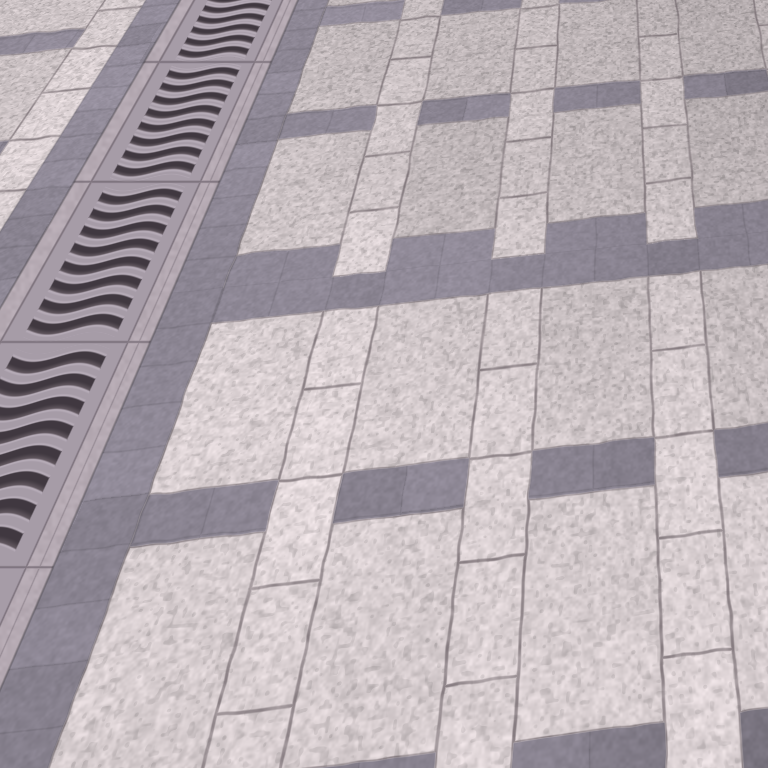
This texture is drawn by a Shadertoy shader. Its source:

```glsl
// Plaza paving in perspective: pale granite slabs, dark sett bands and a slotted drain.

float hash(vec2 p) {
    p = fract(p * vec2(0.1031, 0.1137));
    p += dot(p, p.yx + 33.33);
    return fract((p.x + p.y) * p.x * 7.13 + p.y * 3.7);
}

float noise(vec2 p) {
    vec2 i = floor(p), f = fract(p);
    f = f * f * (3.0 - 2.0 * f);
    return mix(mix(hash(i), hash(i + vec2(1, 0)), f.x),
               mix(hash(i + vec2(0, 1)), hash(i + 1.0), f.x), f.y);
}

float softness() { return max(0.0014, 0.75 / iResolution.y); }

// Coverage of a region from its signed distance, positive inside.
float fill(float d) { return smoothstep(-softness(), softness(), d); }

float line(float d, float halfWidth) { return fill(halfWidth - abs(d)); }

// Signed distance to the strip from edge to 1 within a unit period.
float strip(float t, float edge) {
    return t > edge ? min(t - edge, 1.0 - t) : -min(t, edge - t);
}

// Distance to the nearest whole number.
float nearest(float t) { return abs(fract(t + 0.5) - 0.5); }

vec3 paving(vec2 p, float u, float z, float w) {
    float uSize = 0.151 * (1.0 + p.y), zSize = 1.0 / (z * z);
    float leftSide = step(w, -0.5);

    // Alternating wide and narrow columns
    float narrowD = mix(strip(fract(u), 0.664) * uSize, (w + 0.683) * (1.0 + p.y), leftSide);
    float narrow = fill(narrowD);

    // Rows mirrored about the double band
    float fromCentre = z - 0.7478;
    float m = abs(fromCentre) - 0.0233;
    float row = m / 0.1202;
    float bandD = (m < 0.0 ? -m : strip(fract(row), 0.802) * 0.1202) * zSize;
    float lowerD = min(-fromCentre, z - 0.7245) * zSize;
    float borderD = mix(-(u + 2.0) * uSize, (w + 0.63) * (1.0 + p.y), leftSide);
    float border = fill(borderD);
    float dark = max(max(fill(bandD) * (1.0 - narrow), fill(lowerD)), border);

    // Pale granite
    float tileZ = fromCentre > 0.0 ? fromCentre / 0.0477 : (0.7245 - z) / 0.0484;
    vec2 slabId = vec2(floor(u) + 9.0, floor(row) + 10.0 * step(0.0, fromCentre) + 5.0);
    vec2 tileId = vec2(floor(u) + 40.0, floor(tileZ) + 30.0 * step(0.0, fromCentre) + 7.0);
    float light = 0.775 + 0.13 * min(p.y, 0.55) - 0.13 * (p.x - 0.45) * (1.0 - p.y);
    light += mix(0.05 * (hash(slabId) - 0.6), 0.025 + 0.03 * (hash(tileId) - 0.5), narrow);
    vec2 grainP = vec2(u * 36.0, z * 410.0);
    float grain = 0.6 * noise(grainP) + 0.4 * noise(grainP * 1.9 + 17.0);
    light += 0.17 * (grain - 0.5) - 0.07 * smoothstep(0.62, 0.85, noise(grainP * 1.2 + 51.0));
    light += 0.03 * (noise(p * 9.0) - 0.5);
    vec3 stone = vec3(1.0, 0.955, 0.965) * light;

    // Dark setts with faint joints
    vec2 settId = vec2(floor(u / 0.332) + 60.0, floor(m / 0.0238) + 20.0);
    float settLight = 0.97 + 0.1 * (hash(settId) - 0.5) + 0.13 * (grain - 0.5);
    settLight += 0.05 * (0.5 - p.y) - 0.09 * smoothstep(0.45, 1.0, p.x);
    vec3 sett = vec3(0.575, 0.55, 0.605) * settLight;
    float settJoint = line(nearest(u / 0.332) * 0.332 * uSize, 0.0009) * (1.0 - border);
    settJoint = max(settJoint, line(nearest(m / 0.0238) * 0.0238 * zSize, 0.001));
    sett *= 1.0 - 0.09 * settJoint;

    // Open joints round the pale stones
    float crossD = mix(abs(bandD), nearest(tileZ) * 0.048 * zSize, narrow);
    float jointWidth = 0.0011 + 0.0011 * p.y;
    float joint = max(line(narrowD, jointWidth), line(crossD, jointWidth));
    joint *= (1.0 - dark) * (0.55 + 0.45 * noise(p * 70.0));
    stone = mix(stone, vec3(0.46, 0.42, 0.44), 0.85 * joint);
    vec3 colour = mix(stone, sett, dark);
    return colour * (1.0 - 0.13 * line(borderD, 0.0012));
}

vec3 drain(vec2 p, float w) {
    float depth = 1.0 + p.y;
    vec3 metal = vec3(0.71, 0.665, 0.70) + 0.05 * (noise(p * 170.0) - 0.5);
    float grate = fill(min(w + 0.566, -0.452 - w) * depth);
    metal = mix(metal, vec3(0.65, 0.61, 0.655), grate);

    // Frame grooves and seams between the grates
    float seg = (0.6919 - 1.0 / depth) / 0.1167;
    float groove = max(line((w + 0.567) * depth, 0.0014), line((w + 0.452) * depth, 0.0011));
    groove = max(groove, 0.6 * line((w + 0.442) * depth, 0.0008));
    groove = max(groove, line(nearest(seg) * 0.1167 * depth * depth, 0.0013));
    metal = mix(metal, vec3(0.43, 0.39, 0.43), 0.75 * groove);

    // Eight wavy slots in each grate
    float across = (w + 0.549) / 0.083;
    float slotZ = (fract(seg) - 0.05) / 0.91 * 8.0 - 0.24 * sin(6.2832 * across);
    float slotSize = 0.91 / 8.0 * 0.1167 * depth * depth;
    float endD = min(across, 1.0 - across) * 0.083 * depth;
    float rangeD = min(slotZ + 0.1, 8.1 - slotZ) * slotSize;
    float slotD = (0.26 - abs(fract(slotZ) - 0.5)) * slotSize;
    float slot = fill(min(min(slotD, endD), rangeD));
    float lip = fill(min(slotD + 0.003, min(endD, rangeD))) - slot;
    metal += 0.06 * lip;
    vec3 hollow = mix(vec3(0.25, 0.22, 0.25), vec3(0.39, 0.35, 0.38), smoothstep(0.5, 0.8, fract(slotZ)));
    return mix(metal, hollow, slot);
}

void mainImage(out vec4 fragColor, in vec2 fragCoord) {
    vec2 p = fragCoord / iResolution.xy;
    p.y = 1.0 - p.y;
    vec2 q = p + 0.0025 * (vec2(noise(p * 45.0), noise(p * 45.0 + 80.0)) - 0.5);

    // Ground coordinates: u across the columns, z along the rows, w across the drain
    float u = ((q.x - 0.792) / (1.0 + q.y) + 0.0625) / 0.151;
    float tilted = (q.y + 0.09 * (q.x - 0.651)) / (1.0 - 0.044 * (q.x - 0.651));
    float z = 1.0 / (1.0 + tilted);
    float w = (p.x - 0.82) / (1.0 + p.y);

    float drainD = min(w + 0.585, -0.432 - w) * (1.0 + p.y);
    vec3 colour = mix(paving(q, u, z, w), drain(p, w), fill(drainD));
    colour *= 1.0 - 0.25 * line(drainD, 0.0014);
    fragColor = vec4(colour, 1.0);
}
```
